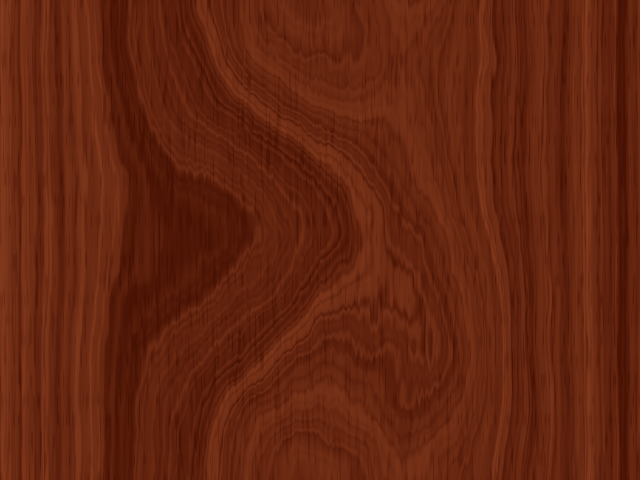
Reproduce this texture procedurally as a Shadertoy shader.

```glsl
// Polished reddish-brown wood: flowing growth rings, dark bands and fine pores.

const vec3 DARK_WOOD = vec3(0.280, 0.068, 0.010);
const vec3 LIGHT_WOOD = vec3(0.490, 0.212, 0.105);
const float BASE_TONE = 0.685;
const float BAND_RATE = 2.6;       // dark bands per unit of growth
const float BAND_SHIFT = 0.65;
const float BAND_DEPTH = 0.32;
const float RING_RATE = 6.0;       // coarsest ring frequency
const float RING_DEPTH = 0.31;
const float RING_GAIN = 1.1;       // finer rings are stronger
const float WARP_DEPTH = 0.19;     // irregular bends of the rings
const float FEATHER = 0.013;       // ragged ring edges along the fibres
const vec2 FIBRE_SCALE = vec2(190.0, 11.0);
const vec2 PORE_SCALE = vec2(310.0, 24.0);
const float FIBRE_DEPTH = 0.17;
const float PORE_DEPTH = 0.24;
const float PI = 3.14159265;

float hash(vec2 p) {
    return fract(sin(dot(p, vec2(127.1, 311.7))) * 43758.5453);
}

float noise(vec2 p) {
    vec2 cell = floor(p);
    vec2 f = fract(p);
    f = f * f * (3.0 - 2.0 * f);
    float low = mix(hash(cell), hash(cell + vec2(1.0, 0.0)), f.x);
    float high = mix(hash(cell + vec2(0.0, 1.0)), hash(cell + 1.0), f.x);
    return mix(low, high, f.y);
}

float fbm(vec2 p) {
    float sum = 0.0;
    float gain = 0.5;
    for (int i = 0; i < 4; i++) {
        sum += gain * noise(p);
        p = p * 2.03 + 17.3;
        gain *= 0.5;
    }
    return sum;
}

// Smooth swelling of the grain that repeats vertically.
float swell(vec2 p, vec2 centre, vec2 size) {
    float dx = (p.x - centre.x) / size.x;
    float dy = sin(PI * (p.y - centre.y)) / (PI * size.y);
    return exp(-dx * dx - dy * dy);
}

// Growth age: its contours are the rings, tight and straight at both sides.
float growth(vec2 p, float middle) {
    float d = p.x - middle;
    float age = 0.8 * p.x + 2.2 * d * d * d;
    age -= 0.42 * swell(p, vec2(middle - 0.13, 0.53), vec2(0.25, 0.26));
    age += 0.36 * swell(p, vec2(middle - 0.08, 0.00), vec2(0.20, 0.26));
    age -= 0.30 * swell(p, vec2(middle + 0.25, 0.29), vec2(0.15, 0.28));
    float bend = fbm(p * vec2(6.0, 4.0) + 3.7) - 0.47;
    age += WARP_DEPTH * bend * exp(-4.0 * d * d);
    return age + FEATHER * (noise(p * FIBRE_SCALE) - 0.5);
}

// Layered one-dimensional noise, faded where it is too fine to resolve.
float rings(float age, float footprint) {
    float sum = 0.0;
    float rate = RING_RATE;
    float depth = RING_DEPTH;
    for (int i = 0; i < 4; i++) {
        float visible = 1.0 - smoothstep(0.7, 1.8, rate * footprint);
        sum += depth * visible * (noise(vec2(age * rate, 9.0 * float(i))) - 0.5);
        rate *= 2.6;
        depth *= RING_GAIN;
    }
    return sum;
}

// Late wood darkens slowly, then ends at a crisp edge.
float darkBand(float age) {
    float wander = 0.35 * noise(vec2(age * 3.0, 4.0));
    float phase = fract(age * BAND_RATE + wander + BAND_SHIFT);
    return smoothstep(0.58, 0.93, phase) * (1.0 - smoothstep(0.93, 1.0, phase));
}

void mainImage(out vec4 fragColor, in vec2 fragCoord) {
    vec2 p = fragCoord / iResolution.y;
    float middle = 0.5 * iResolution.x / iResolution.y;

    // Ring figure
    float age = growth(p, middle);
    float tone = BASE_TONE + rings(age, fwidth(age));
    tone -= BAND_DEPTH * darkBand(age);

    // Fibres and short dark pores
    tone += FIBRE_DEPTH * (noise(p * FIBRE_SCALE + 41.0) - 0.5);
    float pore = noise(p * PORE_SCALE + 7.0);
    tone -= PORE_DEPTH * smoothstep(0.60, 0.95, pore);

    fragColor = vec4(mix(DARK_WOOD, LIGHT_WOOD, clamp(tone, 0.0, 1.1)), 1.0);
}
```
